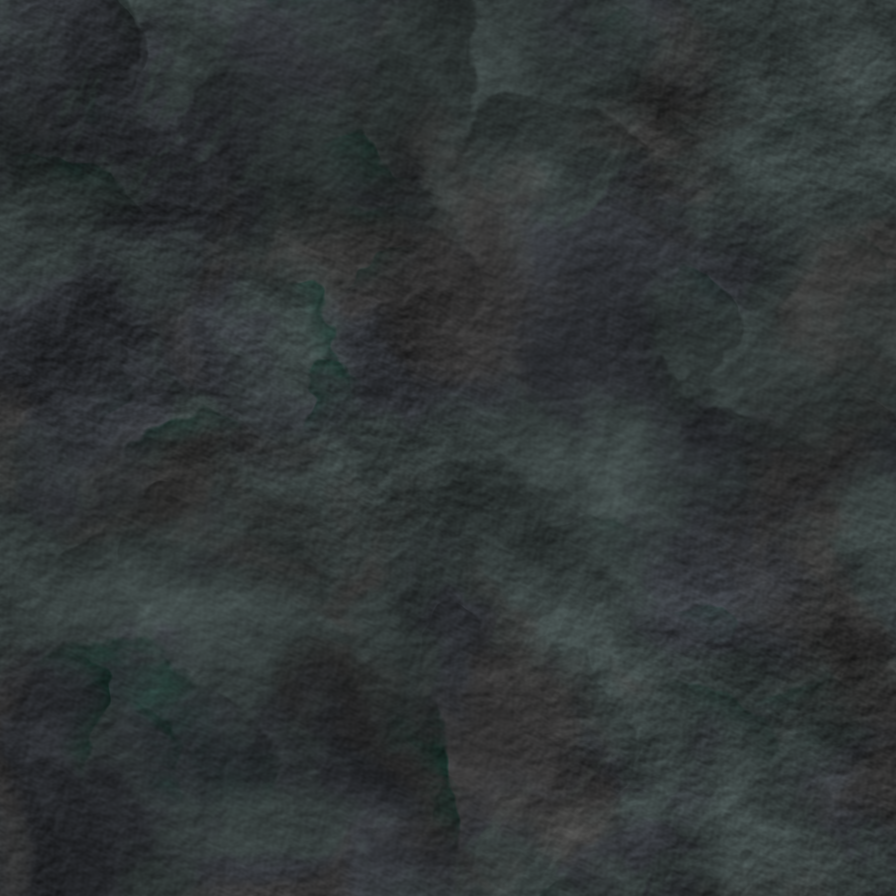
Reproduce this texture procedurally as a WebGL 1 fragment shader.

```glsl
precision highp float;
// Dark, weathered slate: warped gradient-noise clouds in teal, violet and
// brown greys, crossed by curved one-sided folds, green mineral stains and
// faint slanted streaks, then embossed with a fine grain.
uniform vec2 u_resolution;

const vec3 TEAL_GREY = vec3(0.90, 1.045, 1.03);
const vec3 VIOLET_GREY = vec3(0.94, 0.995, 1.085);
const vec3 BROWN_GREY = vec3(1.02, 0.995, 0.98);
const vec3 MINERAL_GREEN = vec3(0.42, 1.02, 0.85);

vec2 hash2(vec2 p) {
  vec3 q = fract(p.xyx * vec3(0.1031, 0.1030, 0.0973));
  q += dot(q, q.yzx + 33.33);
  return fract((q.xx + q.yz) * q.zy);
}

float cornerSlope(vec2 cell, vec2 offset) {
  float angle = 6.28318 * hash2(cell).x;
  return dot(vec2(cos(angle), sin(angle)), offset);
}

float gradientNoise(vec2 p) {
  vec2 i = floor(p);
  vec2 f = p - i;
  vec2 u = f * f * f * (f * (f * 6.0 - 15.0) + 10.0);
  vec2 e = vec2(1.0, 0.0);
  float low = mix(cornerSlope(i, f), cornerSlope(i + e, f - e), u.x);
  float high = mix(cornerSlope(i + e.yx, f - e.yx), cornerSlope(i + 1.0, f - 1.0), u.x);
  return mix(low, high, u.y);
}

// Sum of up to six octaves, each rotated to hide the lattice
float fbm(vec2 p, int octaves, float gain) {
  float sum = 0.0;
  float amplitude = 1.0;
  for (int i = 0; i < 6; i++) {
    if (i >= octaves) break;
    sum += amplitude * gradientNoise(p);
    p = mat2(1.6, 1.2, -1.2, 1.6) * p + 17.3;
    amplitude *= gain;
  }
  return sum;
}

vec2 warp(vec2 p, float frequency, float amount) {
  vec2 q = p * frequency;
  return p + amount * vec2(fbm(q + 3.7, 5, 0.5), fbm(q + 41.2, 5, 0.5));
}

// Scattered arcs: x is the shadow inside each arc, y the glow outside it
vec2 folds(vec2 p, float scale, float seed) {
  vec2 g = p * scale + seed;
  vec2 cell = floor(g);
  vec2 shade = vec2(0.0);
  for (int j = -1; j <= 1; j++) {
    for (int i = -1; i <= 1; i++) {
      vec2 id = cell + vec2(float(i), float(j));
      vec2 place = hash2(id + 7.0);
      vec2 kind = hash2(id + 91.0);
      vec2 d = g - id - 0.2 - 0.6 * place;
      float reach = length(d);
      float edge = reach - mix(0.28, 0.55, kind.x);
      float turn = mix(0.1, 2.2, place.y);
      float facing = dot(d, vec2(cos(turn), sin(turn))) / (reach + 0.001);
      float strength = smoothstep(0.2, 0.8, kind.y) * smoothstep(0.15, 0.9, facing);
      float outside = smoothstep(-0.018, 0.018, edge);
      shade.x += strength * (1.0 - outside) * exp(8.0 * min(edge, 0.0));
      shade.y += strength * outside * exp(-10.0 * max(edge, 0.0));
    }
  }
  return min(shade, 1.0);
}

// Thin brush-like marks along a direction, kept to loose patches
float streaks(vec2 p, vec2 along) {
  vec2 q = vec2(dot(p, along), dot(p, vec2(-along.y, along.x)));
  float marks = smoothstep(0.0, 0.5, fbm(q * vec2(6.0, 30.0), 4, 0.55));
  return marks * smoothstep(0.0, 0.35, gradientNoise(p * 3.6 + 12.4));
}

// Fine relief lit from above
float grain(vec2 p, float frequency) {
  vec2 q = p * frequency * vec2(0.85, 1.15);
  return fbm(q, 3, 0.68) - fbm(q + vec2(-0.12, 0.30), 3, 0.68);
}

void main() {
  vec2 p = gl_FragCoord.xy / u_resolution.y;
  vec2 bent = warp(p, 4.5, 0.085);

  // Broad light and shade, with rough and calm regions
  float clouds = fbm(bent * vec2(3.5, 4.3) + 5.1, 6, 0.58);
  float rough = smoothstep(-0.35, 0.35, gradientNoise(p * 2.7 + 71.0));
  float wisps = fbm(warp(p, 9.0, 0.035) * vec2(10.0, 17.0) + 30.0, 5, 0.62);
  vec2 fold = folds(bent, 3.6, 2.0) + 0.75 * folds(bent, 7.0, 50.0);
  fold *= clamp(0.85 + 1.3 * wisps, 0.2, 1.5);
  float streak = streaks(warp(p, 6.0, 0.025), vec2(0.55, 0.835));

  float tone = 0.203 + 0.125 * clouds + mix(0.022, 0.055, rough) * wisps;
  tone += 0.032 * fold.y - 0.042 * fold.x + 0.030 * streak;
  tone = 0.12 + 0.5 * (tone - 0.12 + sqrt((tone - 0.12) * (tone - 0.12) + 0.0009));
  tone += mix(0.040, 0.056, rough) * grain(p, 60.0);

  // Drifting grey hues
  float hue = fbm(bent * 3.8 + 60.0, 5, 0.55) + 0.8 * clouds + 0.5 * streak;
  float warmth = fbm(bent * 3.6 + 85.0, 5, 0.55);
  vec3 tint = mix(VIOLET_GREY, TEAL_GREY, smoothstep(-0.4, 0.2, hue));
  tint = mix(tint, BROWN_GREY, 0.85 * smoothstep(0.0, 0.5, warmth));
  vec3 colour = tone * tint;

  // Green stains gather along the inner side of some folds
  float stainArea = smoothstep(-0.05, 0.35, gradientNoise(p * 4.2 + 23.0));
  float stain = clamp(stainArea * fold.x, 0.0, 1.0);
  colour = mix(colour, MINERAL_GREEN * tone, 0.75 * stain);

  gl_FragColor = vec4(colour, 1.0);
}
```
